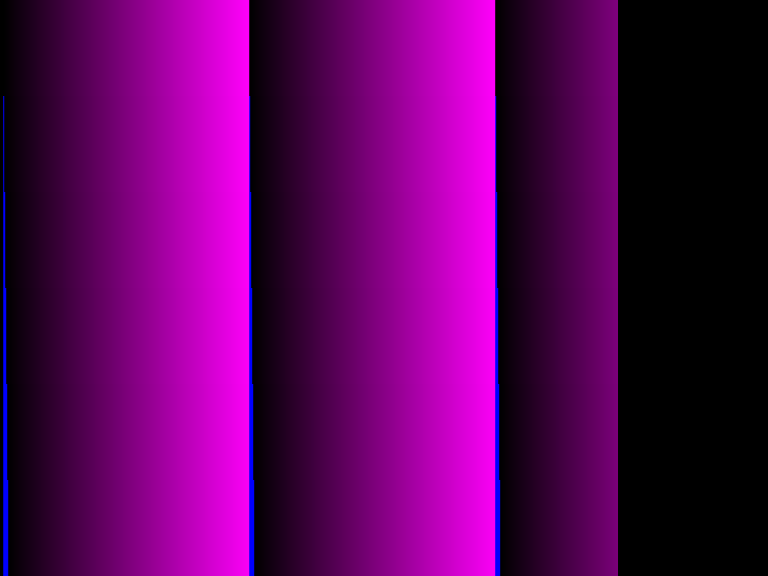
This background is drawn by a Shadertoy shader. Its source:

```glsl
// Draws three black-to-magenta ramps with stepped blue slivers and a black right margin.
#define BAND_START 0.0042
#define BAND_WIDTH 0.3203
#define RIGHT_EDGE 0.8047
#define BAND_COUNT 3
#define ROW_COUNT 6.0
#define SLIVER_STEP 0.0013
#define MAGENTA vec3(1.0, 0.0, 0.985)
#define BLUE vec3(0.0, 0.0, 1.0)

// Share of a pixel-wide window at x that lies between left and right.
float coverage(float x, float left, float right, float pixel) {
    float low = max(x - 0.5 * pixel, left);
    float high = min(x + 0.5 * pixel, right);
    return clamp((high - low) / pixel, 0.0, 1.0);
}

void mainImage(out vec4 fragColor, in vec2 fragCoord) {
    vec2 uv = fragCoord / iResolution.xy;
    float pixel = 1.0 / iResolution.x;

    // Slivers widen by one step per row, from the top down.
    float row = floor((1.0 - uv.y) * ROW_COUNT);
    float sliver = row * SLIVER_STEP;

    vec3 color = vec3(0.0);
    for (int i = 0; i < BAND_COUNT; i++) {
        float left = BAND_START + float(i) * BAND_WIDTH;
        float right = min(left + BAND_WIDTH, RIGHT_EDGE);
        float rampLeft = left + sliver;
        float ramp = clamp((uv.x - rampLeft) / BAND_WIDTH, 0.0, 1.0);

        // Blue sliver, then the ramp that starts at its right side.
        color += BLUE * coverage(uv.x, left, rampLeft, pixel);
        color += MAGENTA * ramp * coverage(uv.x, rampLeft, right, pixel);
    }
    fragColor = vec4(color, 1.0);
}
```
